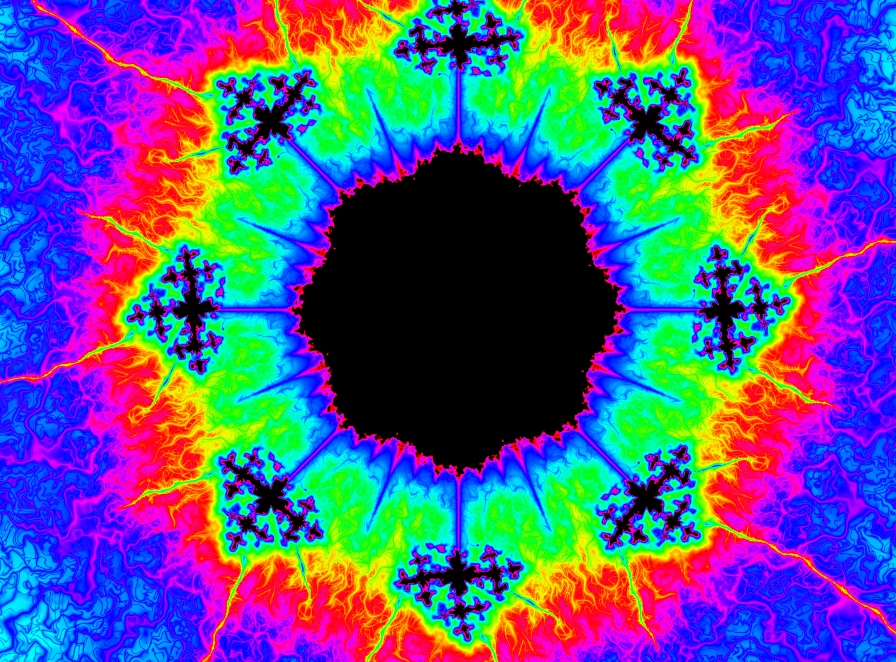
Reproduce this background procedurally as a Shadertoy shader.

```glsl
// Eight-fold fractal wheel: a jagged black disc ringed by dark star clusters,
// rainbow bands and branching tendrils. One "level" field, built from radius,
// distances to filaments and periodic gradient noise, drives a hue wheel.

const float SECTOR = 0.785398;

mat2 rot(float a) { return mat2(cos(a), sin(a), -sin(a), cos(a)); }

vec2 gradient(vec2 cell) {
    float h = 6.2832 * fract(sin(dot(cell, vec2(127.1, 311.7))) * 43758.5);
    return vec2(cos(h), sin(h));
}

// Gradient noise that repeats every n cells along x
float noise(vec2 p, float n) {
    vec2 i = floor(p), f = p - i, u = f * f * f * (f * (f * 6.0 - 15.0) + 10.0);
    float m[4];
    for (int k = 0; k < 4; k++) {
        vec2 o = vec2(k & 1, k >> 1);
        m[k] = dot(gradient(vec2(mod(i.x + o.x, n), i.y + o.y)), f - o);
    }
    return mix(mix(m[0], m[1], u.x), mix(m[2], m[3], u.x), u.y);
}

// Crisp branching lines along the zero contours of several octaves
float veins(vec2 p, float n) {
    float line = 0.0, weight = 1.0;
    for (int k = 0; k < 4; k++) {
        line = max(line, weight * exp(-18.0 * abs(noise(p, n))));
        p = p * 2.0 + vec2(0.0, 7.3);
        n *= 2.0;
        weight *= 0.85;
    }
    return line;
}

// Distance to a star with smaller stars budding from its arms
float starCluster(vec2 q) {
    float inward = -0.04 - q.x, d = 1.0, scale = 1.0;
    q = rot(-0.08) * q;
    for (int k = 0; k < 3; k++) {
        float a = atan(q.y, q.x);
        float body = length(q) - 0.023 * (1.0 + 0.3 * cos(4.0 * a) + 0.2 * cos(12.0 * a + 1.0));
        q = rot(-1.570796 * floor(a / 1.570796 + 0.5)) * q;
        float neck = length(vec2(q.x - clamp(q.x, 0.0, 0.055), q.y)) - 0.001;
        d = min(d, min(body, neck) / scale);
        q = rot(-0.12) * (q - vec2(0.055, 0.0)) * 2.1;
        scale *= 2.1;
    }
    return max(d, inward);
}

// Glow and bright core of a filament
float filament(float d, float r) {
    float bead = 0.002 + 0.003 * pow(0.5 + 0.5 * sin(70.0 * log(r)), 6.0);
    return 0.13 * exp(-d / 0.03) + 0.45 * exp(-d / bead);
}

vec3 hue(float h) {
    return clamp(abs(mod(h * 6.0 + vec3(0.0, 4.0, 2.0), 6.0) - 3.0) - 1.0, 0.0, 1.0);
}

vec3 wheel(vec2 p, float pixel) {
    float r = max(length(p), 0.01);
    float turn = atan(p.y, p.x) / SECTOR;
    float a = (turn - floor(turn + 0.5)) * SECTOR;
    vec2 polar = vec2(turn, log(r) / SECTOR);

    // Wander the angle slightly so filaments are crooked
    float wobble = noise(polar * 12.0, 12.0);
    float crooked = a + 0.02 * wobble * smoothstep(0.4, 0.5, r);

    // Disc rim: feather tips poke inward, deepest between the spokes
    float tips = abs(sin(3.14159 * 6.0 * turn));
    float rim = 0.237 + 0.013 * cos(8.0 * a) - 0.011 * tips
              + 0.016 * noise(vec2(turn * 20.0, polar.y * 20.0), 20.0)
              + 0.010 * noise(vec2(turn * 40.0, polar.y * 40.0), 40.0);
    float gap = max(r - rim, 0.0);

    // Radial rainbow: blue, green, red, magenta, blue, azure
    float level = 1.67 - 0.35 * smoothstep(0.225, 0.335, r) - 0.32 * smoothstep(0.36, 0.48, r)
                - 0.35 * smoothstep(0.455, 0.635, r) - 0.08 * smoothstep(0.62, 0.85, r);
    level += 0.35 * exp(-gap / 0.007);
    level += 0.22 * (1.0 - tips) * (1.0 - tips) * (1.0 - smoothstep(0.23, 0.29, r));

    // Feathered fans and flames, then fine dendrites outside
    vec2 feather = vec2(turn + 0.05 * wobble, polar.y * 0.5);
    float ring = smoothstep(0.24, 0.3, r) * (1.0 - smoothstep(0.52, 0.66, r));
    level += ring * (0.18 * veins(feather * 10.0, 10.0) - 0.06);
    level += ring * 0.22 * noise(feather * 16.0, 16.0);
    float outside = smoothstep(0.46, 0.6, r);
    vec2 twig = polar + 0.05 * vec2(wobble, noise(polar * 14.0 + 5.0, 14.0))
              + 0.02 * noise(polar * 40.0, 40.0);
    level += outside * (0.23 * veins(twig * 5.0, 5.0) - 0.07);
    level += outside * 0.10 * noise(p * 5.0 + 40.0, 97.0);

    // Spokes to the clusters and shorter ones halfway between
    float spoke = abs(a) * r, between = (SECTOR * 0.5 - abs(a)) * r;
    float inner = 1.0 - smoothstep(0.35, 0.41, r), half_way = 1.0 - smoothstep(0.31, 0.40, r);
    level = mix(level, max(level, 1.64), inner * exp(-spoke / 0.02));
    level = mix(level, max(level, 1.62), half_way * exp(-between / 0.009));
    level += 0.2 * inner * exp(-spoke / 0.0025) + 0.1 * half_way * exp(-between / 0.0025);

    // Three tendrils leave each cluster
    float middle = abs(crooked - 0.152 * smoothstep(0.36, 0.64, r)) * r;
    float lower = abs(crooked + 0.187 + 0.07 * smoothstep(0.4, 0.58, r)) * r;
    float upper = abs(crooked - mix(0.13, 0.32, smoothstep(0.39, 0.51, r))) * r;
    level += smoothstep(0.46, 0.5, r) * filament(middle, r);
    level += smoothstep(0.4, 0.46, r) * (1.0 - smoothstep(0.55, 0.63, r)) * filament(lower, r);
    level += smoothstep(0.4, 0.44, r) * (1.0 - smoothstep(0.46, 0.53, r)) * filament(upper, r);

    // Clusters and their halos
    float star = starCluster(r * vec2(cos(a), sin(a)) - vec2(0.401, 0.0))
               + 0.006 * wobble + 0.006 * noise(polar * 40.0, 40.0);
    float halo = max(star, 0.0);
    float glow = 0.35 + 1.3 * exp(-halo / 0.045) + 0.35 * exp(-halo / 0.003)
               + 0.15 * noise(feather * 16.0, 16.0);
    level = log(exp(14.0 * level) + exp(14.0 * glow)) / 14.0;

    float lit = smoothstep(-pixel, pixel, min(r - rim, star));
    return hue(min(level, 2.0)) * lit;
}

void mainImage(out vec4 fragColor, in vec2 fragCoord) {
    vec3 color = vec3(0.0);
    // Four samples per pixel
    for (int k = 0; k < 4; k++) {
        vec2 shift = vec2(k & 1, k >> 1) * 0.5 - 0.25;
        vec2 p = (fragCoord + shift - 0.5 * iResolution.xy) / iResolution.y;
        color += wheel(p - vec2(0.016, 0.032), 0.7 / iResolution.y);
    }
    fragColor = vec4(color * 0.25, 1.0);
}
```
